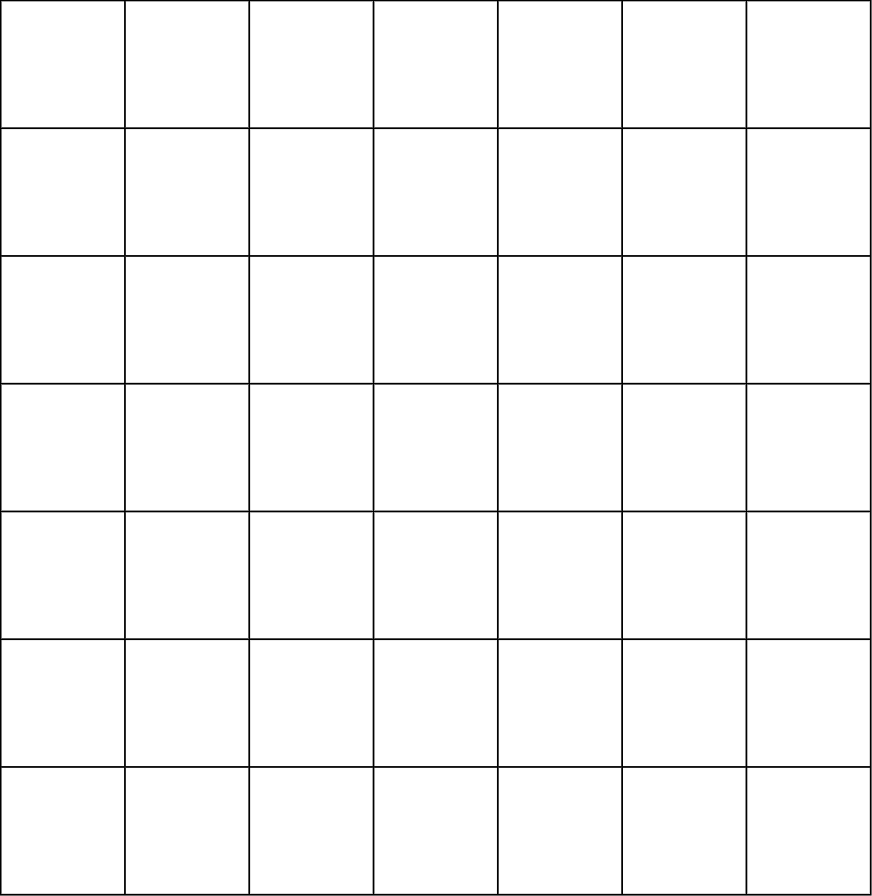
Reproduce this pattern procedurally as a WebGL 1 fragment shader.

```glsl
precision highp float;

uniform vec2 u_resolution;

// Share of a pixel, centred at offset, covered by a band of the given half width
vec2 bandCoverage(vec2 offset, vec2 halfWidth, vec2 pixel) {
  vec2 low = max(offset - 0.5 * pixel, -halfWidth);
  vec2 high = min(offset + 0.5 * pixel, halfWidth);
  return clamp((high - low) / pixel, 0.0, 1.0);
}

void main() {
  // Canvas units: the height is 1
  vec2 canvas = vec2(498.0 / 512.0, 1.0);
  vec2 pixel = canvas / u_resolution;
  vec2 cell = vec2(70.985, 73.0) / 512.0;
  vec2 halfLine = vec2(0.5 / 512.0);

  // The grid sits slightly high and left, so the frame is trimmed there
  vec2 p = gl_FragCoord.xy * pixel - vec2(0.37, 0.74) / 512.0;

  // Seven cells each way, closed by eight rules
  vec2 nearestRule = clamp(floor(p / cell + 0.5), 0.0, 7.0);
  vec2 rules = bandCoverage(p - nearestRule * cell, halfLine, pixel);

  // Rules stop at the outer frame
  vec2 halfGrid = 3.5 * cell;
  vec2 inside = bandCoverage(p - halfGrid, halfGrid + halfLine, pixel);
  float ink = max(rules.x * inside.y, rules.y * inside.x);

  gl_FragColor = vec4(vec3(1.0 - ink), 1.0);
}
```
